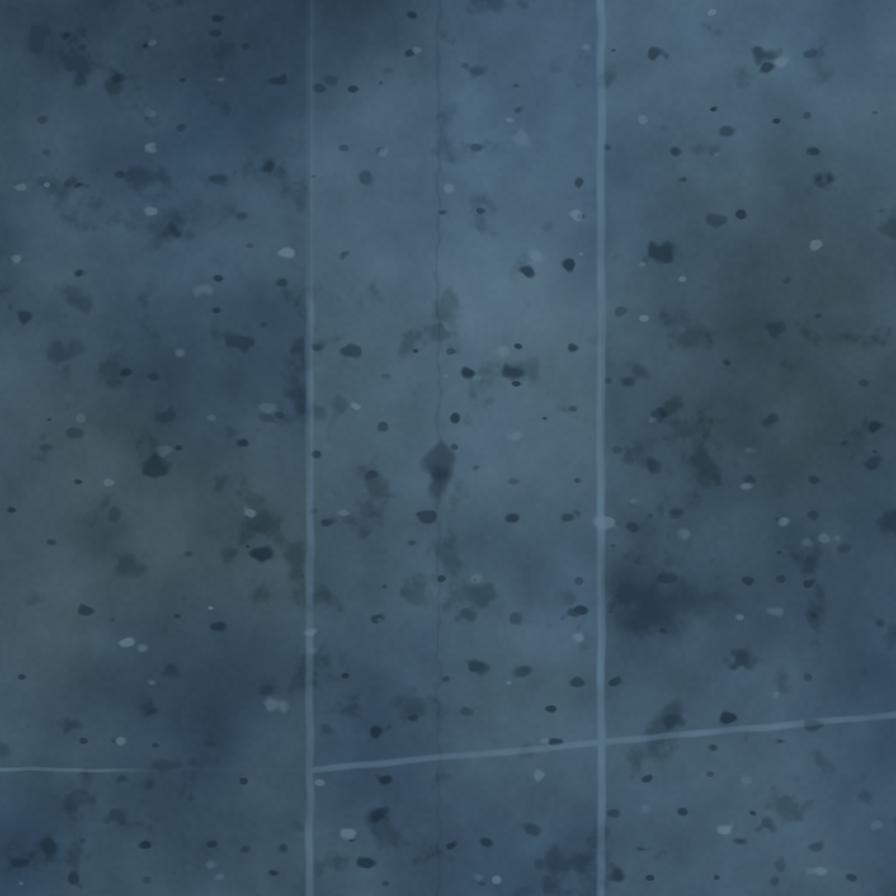
Reproduce this texture procedurally as a WebGL 1 fragment shader.

```glsl
precision highp float;
uniform vec2 u_resolution;

const vec3 SLATE_DARK = vec3(0.19, 0.27, 0.33);
const vec3 SLATE_LIGHT = vec3(0.30, 0.40, 0.48);
const vec3 MOSS_TINT = vec3(0.010, 0.004, -0.022);
const vec3 JOINT_COLOR = vec3(0.39, 0.50, 0.58);
const vec3 PIT_COLOR = vec3(0.10, 0.16, 0.21);
const vec3 FLECK_COLOR = vec3(0.43, 0.52, 0.58);
const vec3 TILE_TONES = vec3(-0.08, 0.07, -0.03);
const float FIRST_JOINT = 0.346;
const float TILE_WIDTH = 0.325;
const float JOINT_HALF = 0.0068;
const float ROW_HEIGHT = 0.141;
const float ROW_SLOPE = 0.093;
const float ROW_HALF = 0.0055;
const float BASE_TONE = 0.49;

float hash(vec2 p) {
  vec3 q = fract(vec3(p.xyx) * 0.1031);
  q += dot(q, q.yzx + 33.33);
  return fract((q.x + q.y) * q.z);
}

float noise(vec2 p) {
  vec2 i = floor(p), f = fract(p);
  f = f * f * (3.0 - 2.0 * f);
  return mix(mix(hash(i), hash(i + vec2(1.0, 0.0)), f.x),
             mix(hash(i + vec2(0.0, 1.0)), hash(i + 1.0), f.x), f.y);
}

float fbm(vec2 p) {
  float sum = 0.0, gain = 0.5;
  for (int i = 0; i < 5; i++) {
    sum += gain * noise(p);
    p = mat2(1.6, 1.2, -1.2, 1.6) * p + 7.3;
    gain *= 0.5;
  }
  return sum;
}

float blob(vec2 p, vec2 center, vec2 radius) {
  vec2 q = (p - center) / radius;
  return exp(-dot(q, q));
}

// Broad light and shade across the floor
float shading(vec2 p) {
  float t = -0.45 * blob(p, vec2(0.08, 0.97), vec2(0.30, 0.12));
  t -= 0.65 * blob(p, vec2(0.41, 1.01), vec2(0.08, 0.07));
  t -= 0.35 * blob(p, vec2(0.00, 0.74), vec2(0.03, 0.09));
  t -= 0.35 * blob(p, vec2(0.88, 0.60), vec2(0.16, 0.18));
  t -= 0.28 * blob(p, vec2(0.18, 0.38), vec2(0.20, 0.24));
  t -= 0.25 * blob(p, vec2(0.25, 0.05), vec2(0.28, 0.10));
  t += 0.36 * blob(p, vec2(0.57, 0.78), vec2(0.17, 0.28));
  t += 0.38 * blob(p, vec2(0.88, 0.96), vec2(0.25, 0.13));
  t += 0.25 * blob(p, vec2(0.20, 0.75), vec2(0.18, 0.12));
  t += 0.20 * blob(p, vec2(0.90, 0.13), vec2(0.16, 0.10));
  return t;
}

// One ragged, randomly sized spot in some cells of a grid
float spots(vec2 p, float cells, float chance, float size, float seed) {
  vec2 g = p * cells, id = floor(g) + seed;
  vec2 center = 0.3 + 0.4 * vec2(hash(id + 3.1), hash(id + 8.7));
  vec2 d = (fract(g) - center) * vec2(0.8, 1.15);
  float radius = size * cells * mix(0.5, 1.0, hash(id + 5.3));
  float ragged = length(d) + radius * 1.1 * (noise(p * 110.0 + seed) - 0.5);
  float spot = 1.0 - smoothstep(0.35 * radius, 1.15 * radius, ragged);
  return spot * step(hash(id), chance) * mix(0.4, 1.0, hash(id + 1.9));
}

float line(float d, float halfWidth) {
  return 1.0 - smoothstep(0.25 * halfWidth, halfWidth, abs(d));
}

void main() {
  vec2 p = gl_FragCoord.xy / u_resolution;
  float column = clamp(floor((p.x - FIRST_JOINT) / TILE_WIDTH) + 1.0, 0.0, 2.0);
  float tileTone = column < 0.5 ? TILE_TONES.x : column < 1.5 ? TILE_TONES.y : TILE_TONES.z;

  // Mottled stone
  float cloud = fbm(p * 5.0 + column * 9.0) - 0.485;
  float mottle = fbm(p * 17.0 + 31.0) - 0.485;
  float grain = noise(p * 190.0) - 0.5;
  float tone = BASE_TONE + tileTone + shading(p) + 0.85 * cloud + 0.65 * mottle + 0.10 * grain;
  tone -= 0.45 * smoothstep(0.60, 0.78, fbm(p * 24.0 + 57.0));

  // Ragged stain beside the right joint
  vec2 warped = p + 0.07 * (vec2(fbm(p * 25.0), fbm(p * 25.0 + 19.0)) - 0.485);
  float stain = blob(warped, vec2(0.705, 0.35), vec2(0.03, 0.08))
              + blob(warped, vec2(0.755, 0.32), vec2(0.06, 0.025));
  tone -= 0.55 * stain * step(1.5, column);

  vec3 color = mix(SLATE_DARK, SLATE_LIGHT, clamp(tone, -0.3, 1.3));
  float moss = blob(p, vec2(0.88, 0.58), vec2(0.20)) + blob(p, vec2(0.15, 0.42), vec2(0.22));
  color += MOSS_TINT * (moss + 2.0 * cloud);

  // Pits and pale flecks
  float pit = 0.0, fleck = 0.0;
  for (int i = 0; i < 3; i++) {
    float k = float(i);
    pit = max(pit, spots(p, 9.0 + 9.0 * k, 0.30 - 0.05 * k, 0.015 - 0.004 * k, 17.0 * k));
    fleck = max(fleck, spots(p, 11.0 + 8.0 * k, 0.06, 0.011 - 0.002 * k, 71.0 + 13.0 * k));
  }
  color = mix(color, PIT_COLOR, 0.72 * pit);
  color = mix(color, FLECK_COLOR, 0.6 * fleck);

  // Wedge-shaped chip, narrowing downwards
  vec2 chip = p - vec2(0.489, 0.475) + 0.008 * (noise(p * 75.0) - 0.5);
  float chipHalf = 0.017 * smoothstep(-0.045, 0.008, chip.y) * (1.0 - smoothstep(0.010, 0.036, chip.y));
  float wedge = smoothstep(-0.004, 0.006, chipHalf - abs(chip.x));
  color = mix(color, PIT_COLOR, wedge * (0.40 + 0.30 * blob(chip, vec2(0.003, -0.003), vec2(0.012))));

  // Worn joints, fading at the upper left and along the left row
  float wear = mix(0.55, 1.15, noise(p * 32.0 + 4.0));
  float wobble = 0.003 * (noise(p * 28.0) - 0.5);
  float joint = 0.0;
  for (int i = 0; i < 2; i++) {
    float k = float(i);
    float strength = mix(mix(0.45, 0.14, smoothstep(0.62, 0.72, p.y)), 0.60, k);
    joint = max(joint, strength * line(p.x - FIRST_JOINT - k * TILE_WIDTH + wobble, JOINT_HALF));
  }
  float row = p.y - ROW_HEIGHT - ROW_SLOPE * max(p.x - FIRST_JOINT, 0.0) + wobble;
  float onRight = step(FIRST_JOINT, p.x);
  float rowStrength = mix(0.48 * (1.0 - 0.9 * smoothstep(0.10, 0.18, p.x)), 0.52, onRight);
  joint = max(joint, rowStrength * line(row, ROW_HALF * mix(0.6, 1.0, onRight)));
  color = mix(color, JOINT_COLOR, clamp(joint * wear, 0.0, 1.0));

  gl_FragColor = vec4(color, 1.0);
}
```
